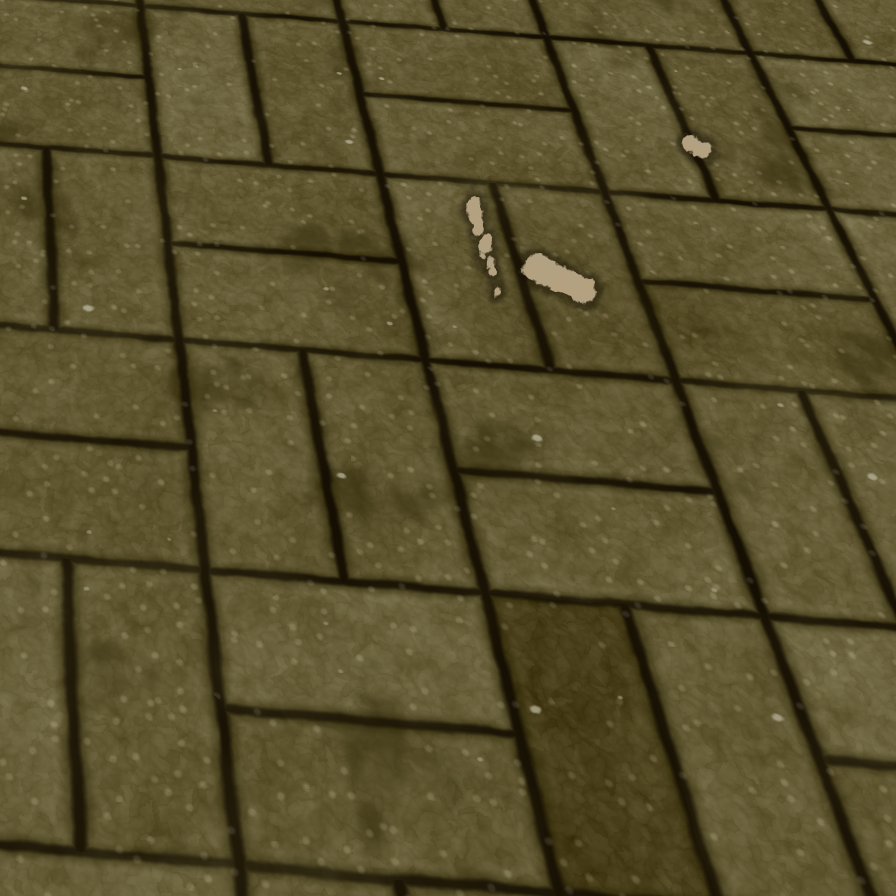
Write a WebGL 2 fragment shader that draws this texture.

```glsl
#version 300 es
precision highp float;
// Weathered basket-weave brick paving seen in perspective, with soil joints and pale chips.
uniform vec2 u_resolution;
out vec4 outColor;

const vec3 SOIL       = vec3(0.08, 0.055, 0.01);
const vec3 GRIME      = vec3(0.19, 0.16, 0.03);
const vec3 BRICK_DARK = vec3(0.27, 0.23, 0.085);
const vec3 BRICK_PALE = vec3(0.47, 0.44, 0.29);
const vec3 FLECK      = vec3(0.66, 0.64, 0.54);
const vec3 CHIP       = vec3(0.72, 0.63, 0.49);
const vec2 JOINT      = vec2(0.029, 0.022);  // half widths, in weave cells
const float HALO      = 2.8;                 // grime reach, in joint widths
const float WOBBLE    = 0.007;
const float FLECK_GRID = 4.0;
const float FLECK_SHARE = 0.13;
const vec2 WET_BRICK  = vec2(2.0, 3.0);      // half-cell column, row
const int CRUMBS      = 8;
// Maps weave cells to the canvas, y downwards.
const mat3 GROUND = mat3(0.2251, 0.0175, -0.0023,
                         0.0033, 0.1518, -0.0912,
                         0.1563, 0.0065, 1.0);

vec2 hash2(vec2 p) {
  vec3 q = fract(vec3(p.xyx) * vec3(0.1031, 0.1030, 0.0973));
  q += dot(q, q.yzx + 33.33);
  return fract((q.xx + q.yz) * q.zy);
}

// Cellular noise: distance to the nearest point, and that point's random value.
vec2 cellular(vec2 p) {
  vec2 base = floor(p), best = vec2(9.0, 0.0);
  for (int y = -1; y <= 1; y++)
    for (int x = -1; x <= 1; x++) {
      vec2 id = base + vec2(x, y);
      float d = length(id + hash2(id) - p);
      if (d < best.x) best = vec2(d, hash2(id + 71.0).x);
    }
  return best;
}

// Smooth layered sines, roughly -1 to 1.
float waves(vec2 p) {
  float sum = 0.0, amp = 0.5;
  for (int i = 0; i < 4; i++) {
    sum += amp * sin(p.x + 1.7 * sin(p.y * 0.9 + float(i))) * cos(p.y + 1.3 * sin(p.x * 0.8));
    p = mat2(1.5, 1.2, -1.2, 1.5) * p + 2.3;
    amp *= 0.62;
  }
  return sum;
}

float segmentDistance(vec2 p, vec2 a, vec2 b) {
  vec2 ab = b - a;
  return length(p - a - ab * clamp(dot(p - a, ab) / dot(ab, ab), 0.0, 1.0));
}

void main() {
  vec2 p = gl_FragCoord.xy / u_resolution;
  p.y = 1.0 - p.y;
  float soft = 1.2 / u_resolution.y;
  vec3 ray = inverse(GROUND) * vec3(p, 1.0);
  vec2 ground = ray.xy / ray.z;
  vec2 weave = ground + WOBBLE * vec2(waves(ground * 9.0), waves(ground.yx * 8.0 + 4.0));

  // Pairs of bricks, turned in alternate cells.
  vec2 cell = floor(weave), f = weave - cell;
  bool upright = mod(cell.x + cell.y, 2.0) < 0.5;
  vec2 count = upright ? vec2(2.0, 1.0) : vec2(1.0, 2.0);
  vec2 part = floor(f * count);
  vec2 brick = cell * 2.0 + part;
  vec2 edge = (0.5 - abs(fract(f * count) - 0.5)) / count;
  vec2 rnd = hash2(brick + 40.0);

  // Mottled brick faces.
  float blotch = waves(ground * 6.0 + rnd * 20.0);
  vec2 warped = ground + 0.03 * vec2(waves(ground * 17.0), waves(ground.yx * 19.0));
  float pores = cellular(warped * 11.0).x - 0.5;
  vec2 grain = cellular(warped * 30.0);
  float tone = 0.60 + 0.24 * (rnd.x - 0.5) + 0.17 * blotch - 0.24 * pores
             + 0.20 * (grain.y - 0.5) - 0.22 * (grain.x - 0.5);
  tone += 0.05 * waves(ground * 70.0);
  bool wet = upright && cell == vec2(floor(WET_BRICK.x * 0.5), WET_BRICK.y) && part.x < 0.5;
  tone -= wet ? 0.48 : 0.0;
  tone -= 0.4 * exp(-40.0 * dot(p - vec2(0.62, 0.35), p - vec2(0.62, 0.35)));
  vec3 color = mix(BRICK_DARK, BRICK_PALE, clamp(tone, -0.35, 1.15));

  // Dark stains gather in patches.
  float stain = smoothstep(0.32, 0.85, waves(ground * 3.1 + 7.0) - 0.3 * pores);
  color = mix(color, GRIME, 0.55 * stain);

  // Joints: crosswise ones are thinner and often worn faint.
  vec2 reach = JOINT * (1.0 + 0.25 * waves(ground * 14.0 + 2.0));
  vec2 fill = vec2(0.88, 0.75) + vec2(0.2, 0.35) * waves(ground * 2.3 + vec2(1.0, 5.0));
  fill = clamp(fill, vec2(0.5, 0.25), vec2(1.0));
  vec2 halo = fill * (1.0 - smoothstep(vec2(0.0), reach * HALO, edge));
  vec2 gap = fill * (1.0 - smoothstep(reach * 0.25, reach * 1.15, edge));
  vec2 rim = smoothstep(reach, reach * 1.8, edge) * (1.0 - smoothstep(reach * 1.8, reach * 3.5, edge));
  color += 0.025 * max(rim.x, rim.y);
  color = mix(color, GRIME, 0.72 * max(halo.x, halo.y));
  color = mix(color, SOIL, max(gap.x, gap.y));

  // Scattered pale flecks.
  vec2 spot = ground * FLECK_GRID, id = floor(spot);
  vec2 pick = hash2(id + 13.0);
  vec2 offset = fract(spot) - 0.25 - 0.5 * hash2(id + 29.0);
  offset *= vec2(1.0, 1.3);
  float size = mix(0.04, 0.11, pick.y * pick.y) * (1.0 + 0.35 * waves(ground * 45.0));
  float fleck = 1.0 - smoothstep(size * 0.4, size + soft * 6.0, length(offset));
  color = mix(color, FLECK, fleck * step(pick.x, FLECK_SHARE) * (0.45 + 0.55 * pick.y));
  float speck = 1.0 - smoothstep(0.06, 0.24, cellular(ground * 13.0 + 5.0).x);
  color += 0.10 * speck * step(0.72, cellular(ground * 13.0 + 5.0).y);

  // A broken chip, a loose shard and a trail of crumbs.
  float rough = 0.004 * waves(p * 130.0);
  float chip = segmentDistance(p, vec2(0.598, 0.298), vec2(0.652, 0.324)) - 0.014 + rough;
  chip = min(chip, segmentDistance(p, vec2(0.770, 0.160), vec2(0.786, 0.168)) - 0.008 + rough);
  for (int i = 0; i < CRUMBS; i++) {
    vec2 h = hash2(vec2(i, 9.0));
    vec2 at = mix(vec2(0.523, 0.232), vec2(0.560, 0.320), float(i) / float(CRUMBS - 1));
    at += 0.014 * (h - 0.5);
    chip = min(chip, length((p - at) * vec2(1.2, 0.8)) - mix(0.003, 0.010, h.x) + rough);
  }
  color = mix(color, SOIL, 0.5 * (1.0 - smoothstep(0.0, 0.014, chip)));
  vec3 chipColor = mix(CHIP, FLECK, 0.3 + 0.3 * waves(p * 60.0));
  color = mix(color, chipColor, 1.0 - smoothstep(-soft, soft, chip));

  outColor = vec4(clamp(color, 0.0, 1.0), 1.0);
}
```
